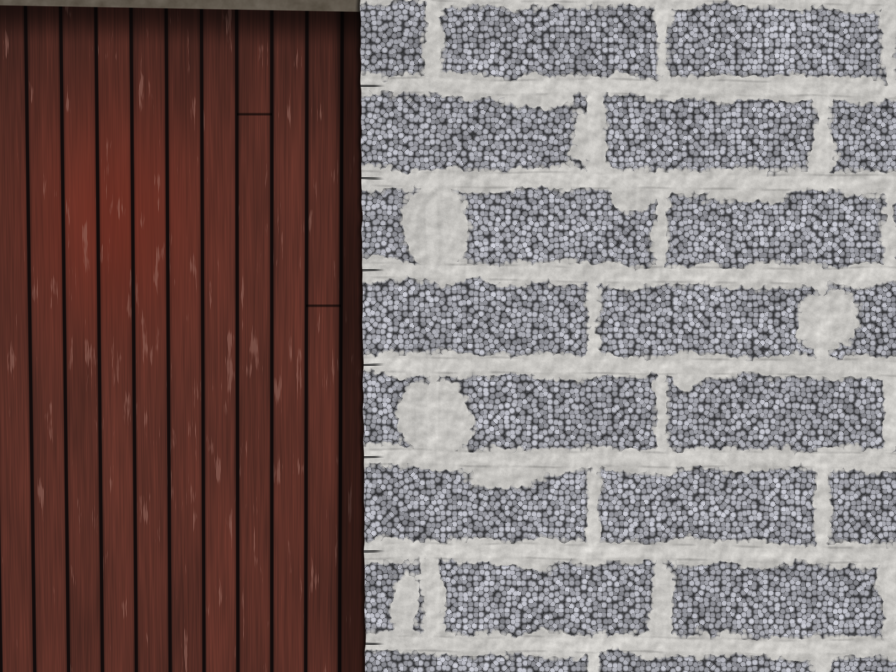
This texture is drawn by a Shadertoy shader. Its source:

```glsl
float hash(vec2 p) {
    return fract(sin(dot(p, vec2(127.1, 311.7))) * 43758.55);
}

vec2 gradient(vec2 cell) {
    float a = 6.2832 * hash(cell);
    return vec2(cos(a), sin(a));
}

float noise(vec2 p) {
    vec2 i = floor(p), f = fract(p), u = f * f * (3.0 - 2.0 * f);
    vec2 e = vec2(1, 0);
    float low = mix(dot(gradient(i), f), dot(gradient(i + e.xy), f - e.xy), u.x);
    float high = mix(dot(gradient(i + e.yx), f - e.yx), dot(gradient(i + e.xx), f - e.xx), u.x);
    return 1.4 * mix(low, high, u.y);
}

float fbm(vec2 p) {
    float sum = 0.0, amp = 0.5;
    for (int i = 0; i < 4; i++) {
        sum += amp * noise(p);
        p = 2.03 * p + 17.3;
        amp *= 0.5;
    }
    return sum;
}

// Nearest pebble: distance to its centre and its random shade
vec2 pebbles(vec2 p) {
    vec2 cell = floor(p), best = vec2(9, 0);
    for (int y = -1; y <= 1; y++)
    for (int x = -1; x <= 1; x++) {
        vec2 c = cell + vec2(x, y);
        vec2 centre = c + 0.15 + 0.7 * vec2(hash(c), hash(c + 37.0));
        float d = length(p - centre);
        if (d < best.x) best = vec2(d, hash(c + 71.0));
    }
    return best;
}

// Irregular patches of mortar spread over the blocks: centre, radii
float smears(vec2 p) {
    vec4 patches[11] = vec4[11](
        vec4(.646, .661, .052, .070), vec4(.648, .375, .056, .062),
        vec4(.602, .106, .020, .045), vec4(1.233, .523, .045, .050),
        vec4(.747, .297, .062, .020), vec4(.946, .714, .035, .030),
        vec4(.868, .800, .020, .045), vec4(1.111, .714, .060, .018),
        vec4(.800, .170, .040, .020), vec4(.800, .857, .060, .018),
        vec4(1.020, .436, .020, .020));
    float d = 1.0;
    for (int i = 0; i < 11; i++) {
        vec4 s = patches[i];
        d = min(d, (length((p - s.xy) / s.zw) - 1.0) * min(s.z, s.w));
    }
    return d;
}

vec3 wall(vec2 p, float px) {
    // Staggered courses with slightly wavering joints
    float y = p.y + 0.008 * (p.x - 0.94) + 0.004 * noise(p * vec2(9, 4)) - 0.04;
    float row = floor(y / 0.1382);
    float bed = (0.5 - abs(fract(y / 0.1382) - 0.5)) * 0.1382;
    float start = mod(row, 2.0) < 0.5 ? 0.644 : 0.884;
    float x = p.x - start + 0.004 * noise(p * 14.0);
    float head = abs(fract(x / 0.34 + 0.5) - 0.5) * 0.34 + 0.1 * step(p.x, 0.59);

    // Pebbled concrete
    vec2 stone = pebbles(p * 125.0);
    float shade = mix(0.66, 0.25, smoothstep(0.25, 0.8, stone.x));
    shade *= 0.8 + 0.4 * stone.y + 0.18 * fbm(p * 9.0);
    vec3 block = shade * vec3(0.98, 0.985, 1.03);

    // Rough mortar with a tooled ridge
    float d = min(bed - 0.017, head - 0.010 - 0.006 * hash(vec2(row, 5.0)));
    d = min(d, smears(p));
    d += 0.018 * fbm(p * 19.0) + 0.005 * noise(p * 90.0) + 0.005 * (stone.x - 0.5);
    float relief = fbm(p * 55.0) - fbm(p * 55.0 + vec2(-0.2, 0.35));
    float tone = 0.755 + 0.07 * fbm(p * 12.0) + 0.13 * relief;
    tone += 0.025 * smoothstep(0.011, 0.007, min(bed, head));
    tone -= 0.08 * smoothstep(0.003, 0.0, abs(bed - 0.011)) * smoothstep(-0.1, 0.4, noise(p * 22.0));
    vec3 mortar = tone * vec3(1.01, 1.0, 0.98);

    block *= 1.0 - 0.22 * smoothstep(0.006, 0.0, d);
    vec3 col = mix(block, mortar, smoothstep(0.002 + px, -0.002 - px, d));

    // Open cracks where the bed joints reach the corner
    float crack = smoothstep(0.0025, 0.001, bed) * smoothstep(0.575, 0.555, p.x);
    return mix(col, vec3(0.16), 0.75 * crack);
}

vec3 door(vec2 p, float px) {
    // Planks spread slightly towards the top
    float width = mix(0.0504, 0.0524, p.y);
    float q = (p.x - 0.4045) / width;
    float plank = floor(q), gap = (0.5 - abs(fract(q) - 0.5)) * width;
    vec2 local = vec2(q * 0.052, p.y) + vec2(0, 7.0 * hash(vec2(plank, 3.0)));
    float grain = fbm(local * vec2(170, 5)) + 0.5 * noise(local * vec2(380, 14));

    float light = 0.55 + 0.14 * (hash(vec2(plank, 8.0)) - 0.5) + 0.5 * fbm(local * vec2(12, 3));
    light -= 0.4 * smoothstep(0.72, 1.0, p.y);
    vec3 col = mix(vec3(0.24, 0.135, 0.115), vec3(0.42, 0.22, 0.18), clamp(light + 0.35 * grain, 0.0, 1.0));

    // Fresh red paint and pale, worn streaks
    float red = exp(-dot((p - vec2(0.17, 0.67)) * vec2(8, 6), (p - vec2(0.17, 0.67)) * vec2(8, 6)));
    col = mix(col, vec3(0.48, 0.19, 0.14), 0.6 * red);
    vec2 m = (p - vec2(0.26, 0.46)) * vec2(4.0, 3.2);
    float wear = fbm(local * vec2(55, 13)) + 0.3 * grain + 0.22 * exp(-dot(m, m));
    col = mix(col, vec3(0.56, 0.40, 0.36), 0.55 * smoothstep(0.36, 0.62, wear));

    // Gaps, two butt joints and the shaded reveal
    col *= 1.0 - 0.25 * smoothstep(0.007, 0.001, gap);
    col = mix(col, vec3(0.07, 0.045, 0.045), smoothstep(0.0024 + px, 0.001, gap));
    float butt = plank == -1.0 ? 0.83 : plank == 1.0 ? 0.545 : 2.0;
    col *= 1.0 - 0.6 * smoothstep(0.002 + px, 0.0, abs(p.y - butt));
    col *= 1.0 - 0.45 * smoothstep(0.49, 0.515, p.x);

    // Lintel and its shadow
    float below = 0.992 - 0.018 * p.x - p.y;
    col *= mix(0.45, 1.0, smoothstep(0.0, 0.06, below));
    vec3 lintel = vec3(0.36, 0.33, 0.29) + 0.1 * fbm(p * 40.0);
    return mix(lintel, col, smoothstep(-px, px, below));
}

void mainImage(out vec4 fragColor, in vec2 fragCoord) {
    vec2 p = fragCoord / iResolution.y;
    float px = 1.0 / iResolution.y;
    float corner = p.x - 0.5435 + 0.0075 * p.y + 0.0015 * noise(p * 45.0);
    vec3 wood = door(p, px) * (1.0 - 0.6 * smoothstep(-0.008, 0.0, corner));
    fragColor = vec4(mix(wood, wall(p, px), smoothstep(-px, px, corner)), 1.0);
}
```
